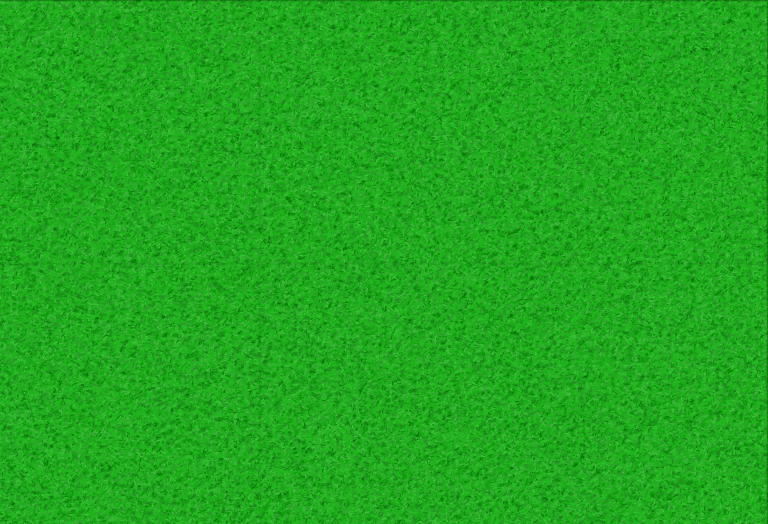
Give the GLSL for this texture, as a Shadertoy shader.

```glsl
// Dense green turf: short overlapping blades are scattered on a jittered
// grid, darkened by evenly spread ragged tufts and flecked with grey blades.
// Faint seams and thin dark borders mark where the turf sheets meet.

#define UNITS 350.0        // grain units per canvas height
#define BLADE_CELL 1.9     // spacing of blades
#define BLADE_LEAN 0.4     // mean angle of blades and tufts
#define BLADE_SPREAD 2.5   // range of blade angles
#define BLADE_CONTRAST 0.205
#define TUFT_CELL 5.2      // spacing of dark tufts
#define TUFT_DEPTH 0.11
#define BASE_GREEN 0.668
#define PALE_TINT vec3(0.108, 0.012, 0.108)
#define SEAM_DEPTH 0.05
#define EDGE_DEPTH 0.25

float hash(vec2 p) {
    vec3 q = fract(vec3(p.xyx) * 0.1031);
    q += dot(q, q.yzx + 33.33);
    return fract((q.x + q.y) * q.z);
}

float noise(vec2 p) {
    vec2 cell = floor(p), f = fract(p);
    f = f * f * (3.0 - 2.0 * f);
    float low = mix(hash(cell), hash(cell + vec2(1, 0)), f.x);
    float high = mix(hash(cell + vec2(0, 1)), hash(cell + vec2(1, 1)), f.x);
    return mix(low, high, f.y);
}

// Paint one layer of blades over turf: x is brightness, y is paleness.
vec2 paintBlades(vec2 turf, vec2 p, float seed, float pixel) {
    vec2 home = floor(p / BLADE_CELL);
    for (int j = -1; j <= 1; j++) {
        for (int i = -1; i <= 1; i++) {
            vec2 cell = home + vec2(i, j);
            vec2 key = cell + seed;
            vec2 jitter = vec2(hash(key + 11.3), hash(key + 47.7));
            vec2 offset = p - (cell + jitter) * BLADE_CELL;
            float angle = BLADE_LEAN + (hash(key + 83.1) - 0.5) * BLADE_SPREAD;
            vec2 dir = vec2(cos(angle), sin(angle));
            float halfLength = BLADE_CELL * mix(0.25, 0.5, hash(key + 129.5));
            float along = clamp(dot(offset, dir), -halfLength, halfLength);
            float dist = length(offset - along * dir);
            float cover = 1.0 - smoothstep(0.46 - 0.5 * pixel, 0.46 + 0.5 * pixel, dist);
            // Most blades are bright, a few fall into deep shade
            float shade = 1.0 - hash(key + 171.3);
            float tone = 1.0 - shade * shade;
            float pale = smoothstep(0.56, 0.7, hash(key + 211.9));
            turf = mix(turf, vec2(tone, pale), cover);
        }
    }
    return turf;
}

// Shadow of the dark tufts, one slanted ragged spot per cell.
float tuftShadow(vec2 p) {
    vec2 home = floor(p / TUFT_CELL);
    float ragged = 0.9 * (noise(p / 1.5 + 71.0) - 0.5);
    float shadow = 0.0;
    for (int j = -1; j <= 1; j++) {
        for (int i = -1; i <= 1; i++) {
            vec2 cell = home + vec2(i, j);
            vec2 jitter = vec2(hash(cell + 5.7), hash(cell + 61.9));
            vec2 offset = p - (cell + jitter) * TUFT_CELL;
            float angle = BLADE_LEAN + (hash(cell + 97.3) - 0.5) * 1.6;
            vec2 dir = vec2(cos(angle), sin(angle));
            vec2 local = vec2(dot(offset, dir), dot(offset, vec2(-dir.y, dir.x)));
            float reach = length(local / vec2(3.0, 1.8)) + ragged;
            float strength = hash(cell + 143.1);
            shadow = max(shadow, strength * (1.0 - smoothstep(0.2, 1.1, reach)));
        }
    }
    return shadow;
}

// Thin soft line at distance d.
float line(float d, float pixel) {
    return 1.0 - smoothstep(0.4, 0.6 + pixel, abs(d));
}

void mainImage(out vec4 fragColor, in vec2 fragCoord) {
    float pixel = UNITS / iResolution.y;
    vec2 p = fragCoord * pixel;
    vec2 size = iResolution.xy * pixel;

    // Two crossing layers of blades
    vec2 turf = vec2(0.667, 0.35);
    turf = paintBlades(turf, p + 300.0, 17.0, pixel);
    turf = paintBlades(turf, p + 300.9, 531.0, pixel);
    float shadow = tuftShadow(p + 200.0);

    // Brightness follows a green ramp, pale blades shift it to grey
    float green = BASE_GREEN + (turf.x - 0.667) * BLADE_CONTRAST
                - shadow * TUFT_DEPTH;
    vec3 color = vec3(0.093, 0.65, 0.084) + (green - 0.65) * vec3(0.4, 1.0, 0.38);
    color += PALE_TINT * turf.y * (1.0 - 0.4 * shadow);

    // Sheet seams and the top and right borders
    vec2 seam = p - size * vec2(0.338, 0.497);
    float seams = max(line(seam.x, pixel), line(seam.y, pixel));
    float border = max(line(size.x - p.x, pixel), line(size.y - p.y, pixel));
    color *= 1.0 - SEAM_DEPTH * seams - EDGE_DEPTH * border;

    fragColor = vec4(clamp(color, 0.0, 1.0), 1.0);
}
```
